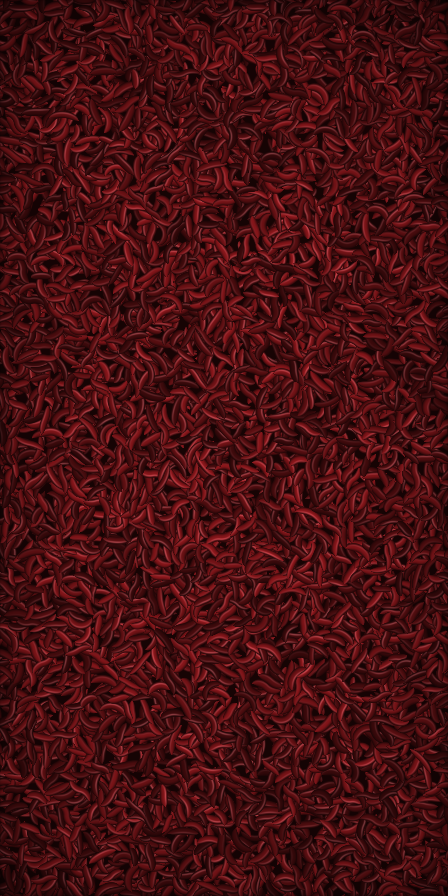
Write a Shadertoy shader that draws this texture.

```glsl
// Dense mat of short curling dark red fibres, each with a thin pale glint.

vec4 hash4(vec2 p) {
    vec4 q = fract(p.xyxy * vec4(0.1031, 0.1030, 0.0973, 0.1099));
    q += dot(q, q.wzxy + 33.33);
    return fract((q.xxyz + q.yzzw) * q.zywx);
}

float valueNoise(vec2 p) {
    vec2 cell = floor(p), f = fract(p);
    f = f * f * (3.0 - 2.0 * f);
    float low = mix(hash4(cell).x, hash4(cell + vec2(1, 0)).x, f.x);
    float high = mix(hash4(cell + vec2(0, 1)).x, hash4(cell + vec2(1, 1)).x, f.x);
    return mix(low, high, f.y);
}

// Distance along (x) and across (y) an arc, or an S made of two arcs
vec2 curlCoords(vec2 q, float radius, float turn, bool isS) {
    float side = isS && q.x < 0.0 ? -turn : turn;
    q.y *= side;
    float along = radius * atan(q.x, radius - q.y);
    float across = radius - length(q - vec2(0.0, radius));
    return vec2(along, across * side);
}

// Paint one fibre over the colour below it
vec3 paintFibre(vec3 below, vec2 p, vec2 id, float size) {
    vec4 place = hash4(id + 17.0);
    vec4 look = hash4(id + 301.0);
    vec4 shape = hash4(id + 733.0);

    // Neighbouring fibres share a loose common direction
    vec2 center = (id + place.xy) * size;
    float angle = 9.0 * valueNoise(center * 15.0 + 50.0) + 1.3 * (place.z - 0.5);
    vec2 dir = vec2(cos(angle), sin(angle));
    vec2 q = p - center;
    q = vec2(dot(q, dir), dot(q, vec2(-dir.y, dir.x)));

    float turn = place.w < 0.5 ? -1.0 : 1.0;
    vec2 c = curlCoords(q, 1.0 / mix(6.0, 40.0, shape.x), turn, shape.y < 0.4);

    // Tapered outline
    float u = c.x / mix(0.022, 0.038, shape.z);
    float width = mix(0.0078, 0.0112, shape.w) * (1.0 - u * u * u * u);
    if (abs(u) >= 1.0 || abs(c.y) >= width) return below;
    float t = c.y / width;

    // Rounded red body with a dark rim
    float body = pow(1.0 - t * t, 1.5) * mix(0.25, 1.1, look.x);
    vec3 color = mix(vec3(0.095, 0.016, 0.018), vec3(0.47, 0.075, 0.09), body);

    // Pale hairline beside the middle
    float offset = (look.y < 0.5 ? -0.38 : 0.38) * width;
    float line = (c.y - offset) / 0.0021;
    float glint = exp(-line * line) * (1.0 - u * u) * mix(0.2, 1.3, look.z);
    color += vec3(0.26, 0.15, 0.16) * glint;

    return mix(below, color, smoothstep(1.0, 0.72, abs(t)));
}

void mainImage(out vec4 fragColor, in vec2 fragCoord) {
    vec2 p = fragCoord / iResolution.x;
    vec3 color = vec3(0.085, 0.014, 0.016);

    // Two overlapping layers of scattered fibres
    float size = 0.027;
    for (int layer = 0; layer < 2; layer++) {
        vec2 shift = float(layer) * vec2(3.37, 5.61);
        vec2 home = floor((p + shift) / size);
        for (int y = -2; y <= 2; y++)
            for (int x = -2; x <= 2; x++)
                color = paintFibre(color, p + shift, home + vec2(x, y), size);
    }

    // Soft darkening towards the border
    vec2 uv = fragCoord / iResolution.xy;
    vec2 border = 4.0 * uv * (1.0 - uv);
    color *= 1.06 * pow(border.x * border.y, 0.09);

    fragColor = vec4(color, 1.0);
}
```
